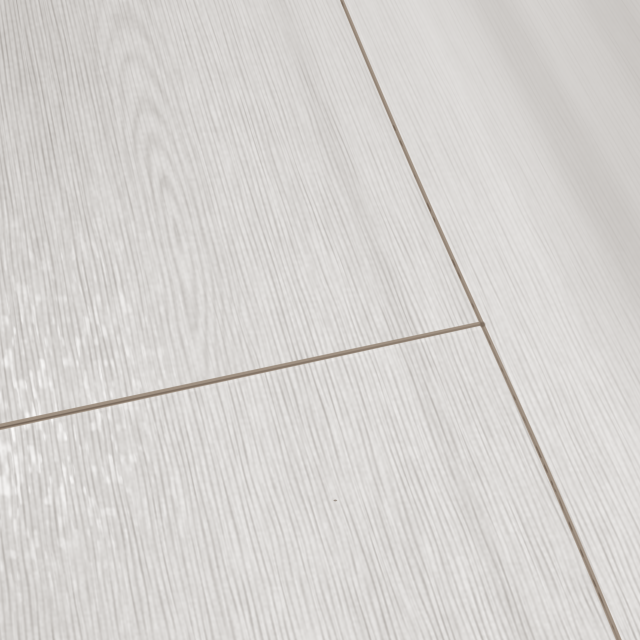
This texture is drawn by a Shadertoy shader. Its source:

```glsl
// Pale wood floor planks in perspective, with fine grain, an arched figure and beveled seams.
#define VANISH vec2(-0.32, 2.98)
#define GRAIN_FREQ 285.0
#define GRAIN_DEPTH 0.085
#define RING_SPACING 0.0125
#define RING_DEPTH 0.085
#define GLOSS 0.10
#define BASE_SHADE 0.838
#define SEAM_COLOR vec3(0.61, 0.55, 0.49)
#define SEAM_DARK vec3(0.43, 0.37, 0.32)
#define TAU 6.2832

float hash(vec2 p) {
    vec3 q = fract(vec3(p.xyx) * 0.1031);
    q += dot(q, q.yzx + 33.33);
    return fract((q.x + q.y) * q.z);
}

float noise(vec2 p) {
    vec2 i = floor(p), f = fract(p);
    f = f * f * (3.0 - 2.0 * f);
    return mix(mix(hash(i), hash(i + vec2(1, 0)), f.x),
               mix(hash(i + vec2(0, 1)), hash(i + vec2(1, 1)), f.x), f.y);
}

float bump(float x, float center, float width) {
    float t = (x - center) / width;
    return exp(-t * t);
}

// Coverage of a line of the given half width, smoothed over one pixel
float stroke(float d, float halfWidth, float px) {
    return 1.0 - smoothstep(-0.6 * px, 0.9 * px, abs(d) - halfWidth);
}

// Nested arches around a leaning axis: x is the ring line, y its weight
vec2 archFigure(vec2 uv, vec2 center) {
    vec2 p = uv - center;
    p.x += p.y * mix(0.15, 0.25, smoothstep(-0.05, 0.1, p.y));
    p.x += 0.012 * (noise(uv * vec2(7, 9)) - 0.5);
    float r = length(vec2(p.x, p.y * mix(0.10, 0.19, smoothstep(-0.1, 0.1, p.y))));
    r += 0.0035 * noise(uv * vec2(30, 18));
    float wave = 0.5 + 0.5 * sin(TAU * r / RING_SPACING);
    return vec2(wave * wave, exp(-r * r / 0.0058));
}

void mainImage(out vec4 fragColor, in vec2 fragCoord) {
    vec2 uv = fragCoord / iResolution.xy;
    float px = 1.0 / min(iResolution.x, iResolution.y);

    // Plank layout
    float longSeam = (uv.x - 0.967 + 0.433 * uv.y - 0.003 * sin(TAU * uv.y)) * 0.918;
    float crossSeam = (uv.y - 0.333 - 0.215 * uv.x) * 0.978;
    float rightPlank = step(0.0, longSeam);
    float upperPlank = step(0.0, crossSeam) * (1.0 - rightPlank);
    float plank = rightPlank * 2.0 + upperPlank;
    vec2 offset = vec2(plank * 37.0, plank * 13.0);

    // Grain coordinate stays constant along lines to the vanishing point
    float g = (uv.x - VANISH.x) / (VANISH.y - uv.y);
    float grain = g + 0.0016 * noise(vec2(g * 55.0, uv.y * 7.0) + offset);
    grain += 0.0016 * noise(vec2(g * 170.0, uv.y * 12.0) + offset);

    // Broad light and soft bands
    float shade = BASE_SHADE;
    vec2 glow = uv - vec2(0.64, 0.30);
    shade += 0.022 * exp(-4.0 * dot(glow, glow));
    shade += 0.016 * bump(g, 0.480, 0.035);
    shade -= 0.050 * smoothstep(0.36, 0.0, uv.x) * smoothstep(0.25, 1.0, uv.y);
    shade -= 0.022 * smoothstep(0.30, 0.0, uv.x) * smoothstep(0.35, 0.0, uv.y);
    shade -= 0.024 * bump(g, 0.381, 0.008) * (1.0 - rightPlank);
    shade -= 0.042 * bump(g, 0.552, 0.022) * smoothstep(0.15, 0.7, uv.y);
    shade -= 0.030 * bump(g, 0.640, 0.030);
    shade -= 0.020 * smoothstep(0.80, 1.0, uv.x) * smoothstep(0.3, 0.6, uv.y);
    shade += 0.018 * (noise(vec2(g * 80.0, uv.y * 1.4) + offset) - 0.5);

    // Arched figure replaces the straight grain of the upper left plank
    vec2 arch = archFigure(uv, vec2(0.278, 0.64));
    float figure = arch.y * upperPlank;
    float breakup = 0.45 + 0.55 * noise(uv * vec2(70, 22));
    shade -= RING_DEPTH * figure * (arch.x * breakup - 0.22);

    // Fine even pore lines, softened toward the far right corner
    float focus = 1.0 - 0.85 * smoothstep(0.78, 1.45, uv.x * 0.85 + uv.y * 0.8);
    float wave = 0.5 + 0.5 * sin(TAU * GRAIN_FREQ * grain);
    float strength = 0.25 + 1.1 * noise(vec2(grain * 300.0, uv.y * 16.0) + offset);
    float pores = wave * wave * strength - 0.30;
    float fibers = noise(vec2(grain * 900.0, uv.y * 34.0) + offset) - 0.5;
    shade -= focus * (1.0 - 0.75 * figure) * (GRAIN_DEPTH * pores + 0.045 * fibers);
    shade += focus * 0.028 * (noise(uv * 210.0) - 0.5);

    // Broken reflections on the embossed surface
    float sheen = smoothstep(0.42, 0.05, uv.x) * bump(uv.y, 0.36, 0.28);
    float glint = noise(vec2(grain * 480.0, uv.y * 60.0) + offset + 5.0);
    shade += GLOSS * sheen * (smoothstep(0.5, 0.95, glint) - 0.06);

    vec3 color = vec3(shade) - vec3(0.0, 0.05, 0.10) * (1.05 - shade);

    // Cross joint: pale bevel, brown core and a darker lower groove
    float left = 1.0 - smoothstep(-px, px, longSeam);
    float crossWidth = mix(0.0046, 0.0030, uv.x / 0.75);
    float chips = noise(uv * vec2(130, 90));
    color += 0.016 * left * stroke(crossSeam + 0.007, 0.0018, px);
    color = mix(color, SEAM_COLOR, 0.95 * left * stroke(crossSeam, crossWidth, px));
    float groove = stroke(crossSeam + 0.0016, 0.0011, px);
    color = mix(color, SEAM_DARK, left * groove * mix(0.85, 0.35, uv.x / 0.75));

    // Long joint: widens toward the viewer
    float longWidth = mix(0.0038, 0.0024, uv.y);
    color += 0.020 * stroke(longSeam - 0.0062, 0.0020, px);
    color = mix(color, SEAM_COLOR, 0.92 * stroke(longSeam, longWidth, px));
    float edge = stroke(longSeam + 0.0012, 0.0009, px);
    color = mix(color, SEAM_DARK, edge * (0.30 + 0.55 * smoothstep(0.45, 0.8, chips)));

    // Shadow where the joints meet, and one small fleck
    float corner = length(uv - vec2(0.754, 0.493));
    color = mix(color, SEAM_DARK, 0.7 * (1.0 - smoothstep(0.002, 0.006, corner)));
    float fleck = length((uv - vec2(0.524, 0.218)) * vec2(1.0, 1.8));
    color = mix(color, SEAM_DARK, 0.6 * (1.0 - smoothstep(0.001, 0.004, fleck)));

    fragColor = vec4(clamp(color, 0.0, 1.0), 1.0);
}
```
